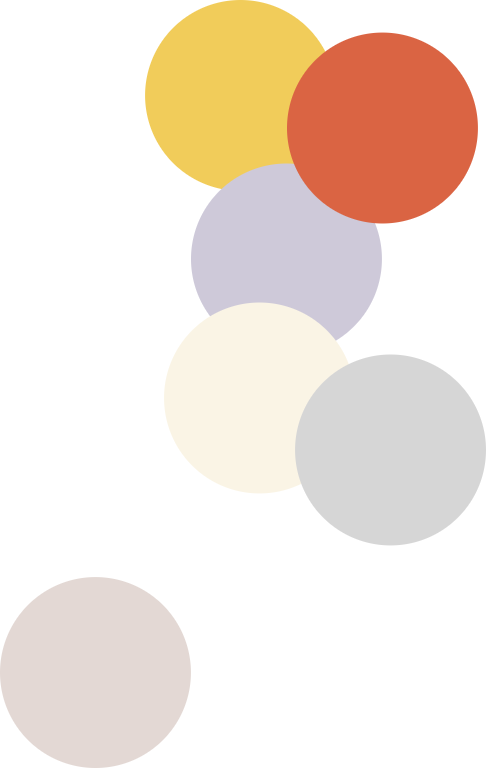
Give the GLSL for this background, as a WebGL 1 fragment shader.

```glsl
precision highp float;

uniform vec2 u_resolution;

// Lengths are fractions of the canvas height
const float RADIUS = 0.1243;

const vec2 YELLOW_POS   = vec2(0.3132, 0.8757);
const vec2 LAVENDER_POS = vec2(0.3730, 0.6628);
const vec2 RED_POS      = vec2(0.4980, 0.8333);
const vec2 CREAM_POS    = vec2(0.3379, 0.4818);
const vec2 GREY_POS     = vec2(0.5085, 0.4141);
const vec2 BLUSH_POS    = vec2(0.1243, 0.1243);

const vec3 WHITE    = vec3(1.0);
const vec3 YELLOW   = vec3(0.945, 0.800, 0.353);
const vec3 LAVENDER = vec3(0.806, 0.789, 0.851);
const vec3 RED      = vec3(0.855, 0.392, 0.263);
const vec3 CREAM    = vec3(0.980, 0.957, 0.898);
const vec3 GREY     = vec3(0.839);
const vec3 BLUSH    = vec3(0.890, 0.847, 0.831);

// Lays one flat disc over the base, with an edge one pixel wide
vec3 paintDisc(vec3 base, vec2 point, vec2 center, vec3 color) {
    float edgeDistance = (length(point - center) - RADIUS) * u_resolution.y;
    return mix(base, color, clamp(0.5 - edgeDistance, 0.0, 1.0));
}

void main() {
    vec2 point = gl_FragCoord.xy / u_resolution.y;

    // Discs from back to front
    vec3 color = WHITE;
    color = paintDisc(color, point, YELLOW_POS, YELLOW);
    color = paintDisc(color, point, LAVENDER_POS, LAVENDER);
    color = paintDisc(color, point, RED_POS, RED);
    color = paintDisc(color, point, CREAM_POS, CREAM);
    color = paintDisc(color, point, GREY_POS, GREY);
    color = paintDisc(color, point, BLUSH_POS, BLUSH);

    gl_FragColor = vec4(color, 1.0);
}
```
